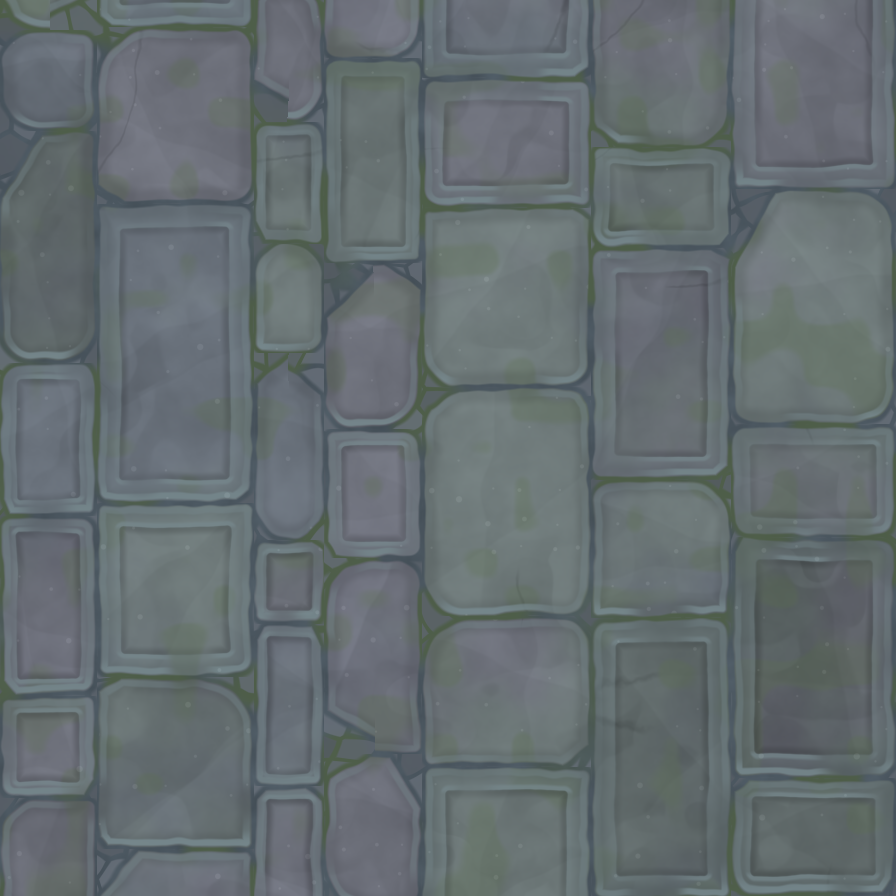
Reproduce this texture procedurally as a Shadertoy shader.

```glsl
// Weathered, hand painted stone paving: columns of plain and framed slabs.
// Each slab is a distance field with worn corners; soft noise, brush patches
// and facets colour it, and mossy rubble fills the gaps between slabs.

#define BLUE_STONE   vec3(0.420, 0.452, 0.492)
#define GREEN_STONE  vec3(0.420, 0.462, 0.463)
#define LILAC_STONE  vec3(0.428, 0.432, 0.482)
#define RIM_LIGHT    vec3(0.465, 0.535, 0.555)
#define GAP_DARK     vec3(0.285, 0.330, 0.365)
#define MOSS         vec3(0.310, 0.375, 0.265)
#define JOINT        0.0032
#define FRAME_WIDTH  0.024
#define FRAME_SHARE  0.46
#define CORNER_WEAR  0.055
#define PATCH_TONE   0.075

const float columnEdge[8] = float[8](0.0, 0.108, 0.283, 0.362, 0.471, 0.660, 0.816, 1.0);

float hash(vec2 p) {
    vec3 q = fract(p.xyx * vec3(0.1031, 0.1030, 0.0973));
    q += dot(q, q.yzx + 33.33);
    return fract((q.x + q.y) * q.z);
}

float noise(vec2 p) {
    vec2 i = floor(p), f = fract(p);
    f = f * f * (3.0 - 2.0 * f);
    return mix(mix(hash(i), hash(i + vec2(1, 0)), f.x),
               mix(hash(i + vec2(0, 1)), hash(i + vec2(1, 1)), f.x), f.y);
}

float fbm(vec2 p) {
    float sum = 0.0, amp = 0.5;
    for (int i = 0; i < 4; i++) {
        sum += amp * noise(p);
        p = mat2(1.6, 1.2, -1.2, 1.6) * p + 7.3;
        amp *= 0.5;
    }
    return sum / 0.9375;
}

// Cells: x = blended random tone, y = distance to the nearest cell border
vec2 cells(vec2 p) {
    vec2 base = floor(p);
    float sum = 0.0, weight = 0.0, d1 = 9.0, d2 = 9.0;
    for (int y = -1; y <= 1; y++)
    for (int x = -1; x <= 1; x++) {
        vec2 c = base + vec2(x, y);
        float d = length(c + vec2(hash(c + 3.7), hash(c + 41.2)) - p);
        float w = exp(-22.0 * d);
        sum += w * hash(c + 19.1);
        weight += w;
        d2 = min(d2, max(d, d1));
        d1 = min(d1, d);
    }
    return vec2(sum / weight, d2 - d1);
}

float roundBox(vec2 p, vec2 halfSize, float r) {
    vec2 q = abs(p) - halfSize + r;
    return min(max(q.x, q.y), 0.0) + length(max(q, 0.0)) - r;
}

float rowEdge(float col, float row) {
    return row + 0.64 * (hash(vec2(col * 7.0 + 5.0, row + 31.0)) - 0.5);
}

// Finds the slab around p: its id, centre and half size
void findSlab(vec2 p, out vec2 id, out vec2 centre, out vec2 halfSize) {
    int col = 0;
    for (int i = 1; i < 7; i++) if (p.x > columnEdge[i]) col = i;
    float left = columnEdge[col], right = columnEdge[col + 1], c = float(col);
    float rows = 3.2 + 0.25 / (right - left);
    float y = p.y * rows + 4.0 * hash(vec2(c, 77.0));
    float row = floor(y);
    if (y < rowEdge(c, row)) row -= 1.0;
    else if (y > rowEdge(c, row + 1.0)) row += 1.0;
    float low = rowEdge(c, row), high = rowEdge(c, row + 1.0);
    id = vec2(c * 13.0 + 2.0, row + 11.0);
    centre = vec2(0.5 * (left + right), p.y + (0.5 * (low + high) - y) / rows);
    halfSize = 0.5 * vec2(right - left, (high - low) / rows) - JOINT;
}

void mainImage(out vec4 fragColor, in vec2 fragCoord) {
    vec2 uv = fragCoord / iResolution.xy;
    vec2 wobble = vec2(noise(uv * 22.0), noise(uv * 22.0 + 50.0)) - 0.5;
    vec2 id, centre, halfSize;
    findSlab(uv, id, centre, halfSize);
    vec2 p = uv - centre + 0.004 * wobble;
    bool framed = hash(id + 60.0) < FRAME_SHARE && min(halfSize.x, halfSize.y) > 0.034;

    // Outline with a different round and chipped corner in each quadrant
    vec2 corner = id + 100.0 + 9.0 * step(0.0, p);
    float wear = framed ? 0.25 : 1.0;
    float radius = 0.006 + CORNER_WEAR * wear * pow(hash(corner), 1.7);
    radius = min(radius, 0.9 * min(halfSize.x, halfSize.y));
    float d = roundBox(p, halfSize, radius);
    float cut = 0.042 * wear * smoothstep(0.5, 1.0, hash(corner + 23.0));
    float slope = mix(0.45, 1.1, hash(corner + 37.0));
    d = max(d, dot(abs(p) - halfSize, vec2(cos(slope), sin(slope))) + cut);
    d += 0.003 * (noise(uv * 60.0) - 0.5);

    // Slab colour: tint, mottling, brush patches and broad facets
    float mottle = fbm(uv * 9.0 + id), fine = fbm(uv * 38.0);
    vec3 stone = mix(BLUE_STONE, GREEN_STONE, smoothstep(0.25, 0.75, hash(id + 5.0) + 0.8 * (mottle - 0.5)));
    stone = mix(stone, LILAC_STONE, 0.8 * smoothstep(0.5, 0.8, hash(id + 8.0) + 0.7 * (fbm(uv * 7.0 + 30.0) - 0.5)));
    float tone = 0.99 + 0.08 * (hash(id + 14.0) - 0.5) - 0.11 * step(0.89, hash(id + 71.0));
    tone += 0.16 * (mottle - 0.5) + 0.09 * (fine - 0.5);
    tone += PATCH_TONE * (cells(uv * 15.0 + 1.6 * wobble).x - 0.5);
    for (int i = 0; i < 2; i++) {
        float angle = 6.283 * hash(id + 80.0 + float(i));
        float side = dot(p + 0.012 * wobble, vec2(cos(angle), sin(angle))) - 0.025;
        tone += 0.035 * smoothstep(-0.002, 0.002, side) * smoothstep(0.09, 0.0, side);
    }
    float crack = abs(noise(uv * 7.0 + id * 3.1) - 0.5 + 0.05 * (fine - 0.5));
    tone -= 0.09 * smoothstep(0.014, 0.0, crack) * smoothstep(0.58, 0.7, noise(uv * 9.0 + 80.0));
    stone *= tone;
    stone = mix(stone, MOSS * 1.15, 0.28 * smoothstep(0.66, 0.8, noise(uv * 24.0 + 12.0)));

    // Worn rim, brightest along the lower edge
    float lower = smoothstep(0.022, 0.004, p.y + halfSize.y);
    float broken = smoothstep(0.25, 0.65, noise(uv * 19.0 + 9.0));
    stone *= 1.0 - 0.09 * smoothstep(-0.020, -0.007, d);
    float rim = smoothstep(-0.010, -0.007, d) * smoothstep(0.0, -0.003, d);
    stone = mix(stone, RIM_LIGHT, rim * broken * (0.4 + 0.5 * lower));

    // Raised frame around a sunken panel
    if (framed) {
        float width = min(FRAME_WIDTH, 0.32 * min(halfSize.x, halfSize.y));
        float panel = roundBox(p, halfSize - width, 0.004) + 0.002 * (fine - 0.5);
        stone = mix(stone, RIM_LIGHT * 0.94, 0.28 * smoothstep(-0.001, 0.001, panel));
        float shadow = smoothstep(-0.010, -0.001, panel) * smoothstep(0.002, 0.0, panel);
        stone *= 1.0 - 0.15 * shadow * (0.5 + 0.5 * broken);
        float lip = smoothstep(0.0, 0.002, panel) * smoothstep(0.008, 0.004, panel);
        float ends = smoothstep(-0.004, 0.002, abs(p.y) - halfSize.y + width);
        stone = mix(stone, RIM_LIGHT, lip * broken * (0.15 + 0.5 * ends));
    }

    // Pale specks
    vec2 grid = uv * 30.0, cell = floor(grid);
    vec2 spot = 0.25 + 0.5 * vec2(hash(cell + 4.0), hash(cell + 90.0));
    float size = 0.03 + 0.07 * pow(hash(cell + 55.0), 3.0);
    float speck = step(0.68, hash(cell + 33.0)) * smoothstep(size + 0.03, size - 0.02, length(fract(grid) - spot));
    stone += 0.045 * speck;

    // Gap filled with shards and moss
    vec2 shard = cells(uv * 27.0 + 0.6 * wobble);
    float shardMask = smoothstep(0.08, 0.18, shard.y) * smoothstep(0.003, 0.008, d);
    vec3 gap = GAP_DARK * (0.9 + 0.25 * fine);
    gap = mix(gap, MOSS, 0.8 * smoothstep(0.48, 0.68, noise(uv * 13.0 + 21.0)));
    gap = mix(gap, BLUE_STONE * (0.78 + 0.2 * shard.x), 0.8 * shardMask);

    fragColor = vec4(mix(stone, gap, smoothstep(-0.0015, 0.0015, d)), 1.0);
}
```
